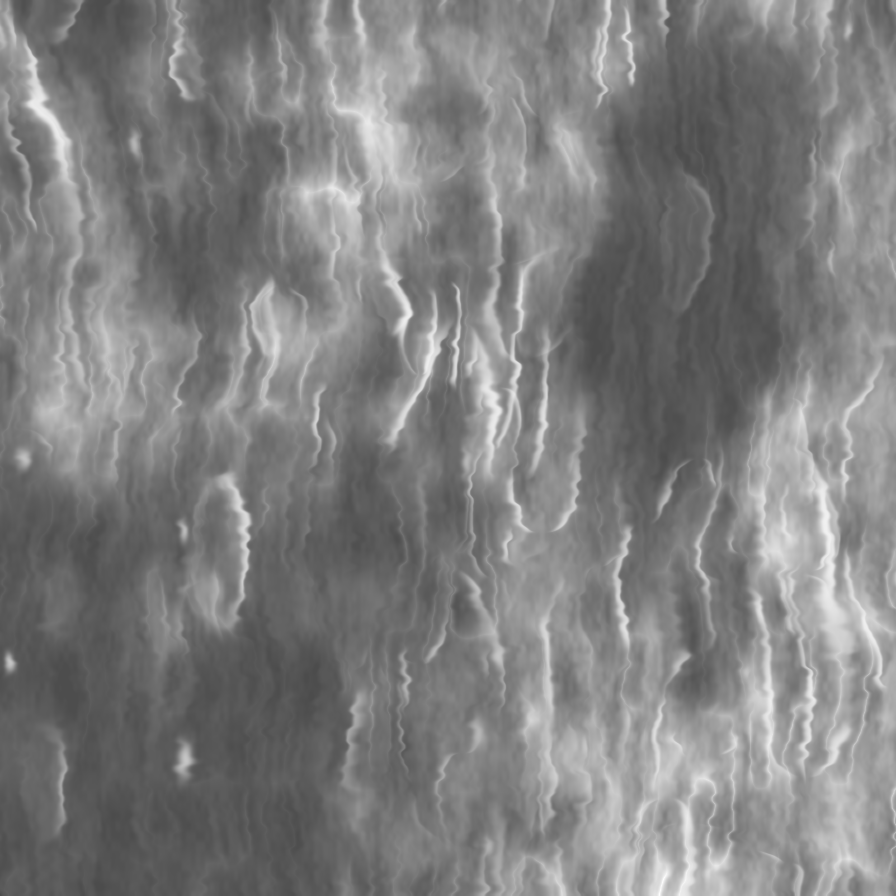
A Shadertoy shader for this texture:

```glsl
// Cratered terrain seen at a grazing angle: dark plains, hazy highlands,
// thin sunlit ridges and tall oval crater rims, all stretched vertically.
// Stretched value noise gives the tones; its level lines give the ridges.

const float PLAIN_TONE = 0.335;
const float HIGHLAND_TONE = 0.62;
const float CREST_TONE = 0.96;
const float EAST_BRIGHTENING = 0.32;
const float MOTTLE_CONTRAST = 0.42;
const float WISP_CONTRAST = 0.15;
const float STREAK_CONTRAST = 0.05;
const float GRAIN_CONTRAST = 0.045;
const float RAGGEDNESS = 0.007;
const float RIDGE_STRENGTH = 1.0;
const float CRATER_CHANCE = 0.6;
const float SPECK_CHANCE = 0.16;
const vec2 RIDGE_SCALE = vec2(8.0, 2.8);
const vec2 CRATER_GRID = vec2(6.0, 3.6);
const vec2 SPECK_GRID = vec2(12.0, 9.0);

float hash(vec2 p) {
    vec3 q = fract(p.xyx * 0.1031);
    q += dot(q, q.yzx + 33.33);
    return fract((q.x + q.y) * q.z);
}

vec2 hash2(vec2 p) {
    return vec2(hash(p + 17.0), hash(p + 53.0));
}

float noise(vec2 p) {
    vec2 cell = floor(p), f = fract(p);
    f = f * f * f * (f * (f * 6.0 - 15.0) + 10.0);
    float low = mix(hash(cell), hash(cell + vec2(1, 0)), f.x);
    float high = mix(hash(cell + vec2(0, 1)), hash(cell + vec2(1, 1)), f.x);
    return mix(low, high, f.y);
}

float fbm(vec2 p) {
    float sum = 0.0, weight = 0.53;
    for (int i = 0; i < 4; i++) {
        sum += weight * noise(p);
        p = p * 2.03 + 19.7;
        weight *= 0.5;
    }
    return sum;
}

// Crisp to the right of the crest, with a hazy slope to the left.
float crestProfile(float d, float core, float haze) {
    float sharp = d > 0.0 ? 0.45 * core : core;
    float glow = d > 0.0 ? 0.3 * haze : haze;
    return 0.85 * exp(-d * d / (sharp * sharp)) + 0.28 * exp(-abs(d) / glow);
}

// Level lines of stretched noise, fading where they turn horizontal.
float ridges(vec2 p, vec2 scale, float seed) {
    vec2 q = p * scale + seed;
    const float STEP = 0.04;
    float slope = (noise(q + vec2(STEP, 0)) - noise(q - vec2(STEP, 0))) / (2.0 * STEP);
    float slope2 = slope * slope;
    float d = (noise(q) - 0.5) * slope / (slope2 + 0.01) / scale.x;
    float facing = slope2 / (slope2 + 0.12);
    float patches = smoothstep(0.35, 0.7, noise(p * scale * vec2(0.7, 1.9) + seed * 2.3));
    float core = 0.003 + 0.065 / scale.x * noise(p * vec2(18, 16) + seed);
    float broken = 0.45 + 0.9 * noise(p * vec2(60, 34) + seed);
    return crestProfile(d, core, 0.2 / scale.x) * facing * patches * broken;
}

// Returns rim light in x and floor coverage in y.
vec2 craters(vec2 p) {
    vec2 g = p * CRATER_GRID, cell = floor(g);
    vec2 q = (fract(g) - 0.5 - (hash2(cell) - 0.5) * vec2(0.45, 0.4)) / CRATER_GRID;
    vec2 radius = mix(vec2(0.014, 0.03), vec2(0.032, 0.078), hash(cell + 7.0));
    float r = length(q / radius) + 0.55 * (fbm(p * vec2(24, 12)) - 0.5);
    float present = step(hash(cell + 91.0), CRATER_CHANCE);
    float side = hash(cell + 31.0) < 0.5 ? -1.0 : 1.0;
    float lit = 0.12 + 0.88 * smoothstep(-0.2, 0.9, side * q.x / radius.x);
    lit *= 0.2 + 1.2 * noise(p * vec2(22, 16) + 5.0);
    lit *= 0.25 + 0.75 * hash(cell + 77.0);
    float rim = crestProfile((r - 1.0) * radius.x, 0.0055, 0.009) * lit;
    return present * vec2(rim, 1.0 - smoothstep(0.5, 1.3, r));
}

// Small isolated bright peaks on the plains.
float specks(vec2 p) {
    vec2 g = p * SPECK_GRID, cell = floor(g);
    vec2 q = (fract(g) - 0.5 - (hash2(cell + 200.0) - 0.5) * 0.4) / SPECK_GRID;
    q /= mix(0.6, 1.3, hash(cell + 140.0)) * vec2(0.006, 0.014);
    return step(hash(cell + 170.0), SPECK_CHANCE) * exp(-dot(q, q));
}

// Soft dark basin, 1 at its centre.
float basin(vec2 uv, vec2 centre, vec2 radius) {
    vec2 q = (uv - centre) / radius;
    return exp(-dot(q, q));
}

void mainImage(out vec4 fragColor, in vec2 fragCoord) {
    vec2 uv = fragCoord / iResolution.xy;

    // Bend the terrain slightly and roughen its edges row by row
    vec2 p = uv;
    p.x += 0.035 * (noise(uv * vec2(2.0, 3.0) + 3.0) - 0.5);
    p.x += 0.028 * (noise(uv * vec2(9.0, 8.0) + 11.0) - 0.5);
    p.x += 0.012 * (noise(uv * vec2(24.0, 26.0) + 7.0) - 0.5);
    p.x += RAGGEDNESS * (noise(uv * vec2(40.0, 120.0)) - 0.5);

    // Share of highland against plain
    float dark = 0.24 * basin(uv, vec2(0.10, 0.18), vec2(0.25, 0.32))
               + 0.22 * basin(uv, vec2(0.66, 0.64), vec2(0.20, 0.09));
    float height = fbm(p * vec2(5.0, 2.5) + 41.0) + EAST_BRIGHTENING * (uv.x - 0.45) - dark;
    float highland = smoothstep(0.28, 0.74, height);
    float rough = 0.16 + 0.84 * highland;

    // Base tone with mottling, wisps, vertical streaks and grain
    vec2 crater = craters(p);
    float wisp = 1.0 - abs(2.0 * noise(p * vec2(44.0, 12.0) + 70.0) - 1.0);
    wisp = wisp * wisp * wisp * noise(p * vec2(16.0, 9.0) + 29.0);
    float tone = mix(PLAIN_TONE, HIGHLAND_TONE, highland);
    tone += MOTTLE_CONTRAST * (fbm(p * vec2(27.0, 13.0)) - 0.5) * rough;
    tone += WISP_CONTRAST * (2.0 * wisp - 0.3) * rough;
    tone += STREAK_CONTRAST * (noise(p * vec2(110.0, 13.0)) - 0.5);
    tone += GRAIN_CONTRAST * (noise(uv * vec2(190.0, 90.0)) - 0.5) * (0.4 + rough);
    tone += 0.05 * crater.y * (1.0 - highland);

    // Sunlit crests at four sizes, gathered in clusters
    float light = 0.0;
    vec2 scale = RIDGE_SCALE;
    for (int i = 0; i < 4; i++) {
        light += ridges(p, scale, 23.0 + 37.0 * float(i)) * (1.0 - 0.12 * float(i));
        scale *= vec2(1.5, 1.5);
    }
    float cluster = smoothstep(0.3, 0.75, noise(p * vec2(7.0, 3.6) + 61.0));
    light *= RIDGE_STRENGTH * mix(0.45, 1.4, cluster) * smoothstep(0.1, 0.6, highland);
    light += 0.9 * crater.x + 0.8 * specks(p) * (1.0 - highland);

    tone = mix(max(tone, 0.3), CREST_TONE, 1.0 - exp(-1.5 * light));
    fragColor = vec4(vec3(clamp(tone, 0.0, 1.0)), 1.0);
}
```
